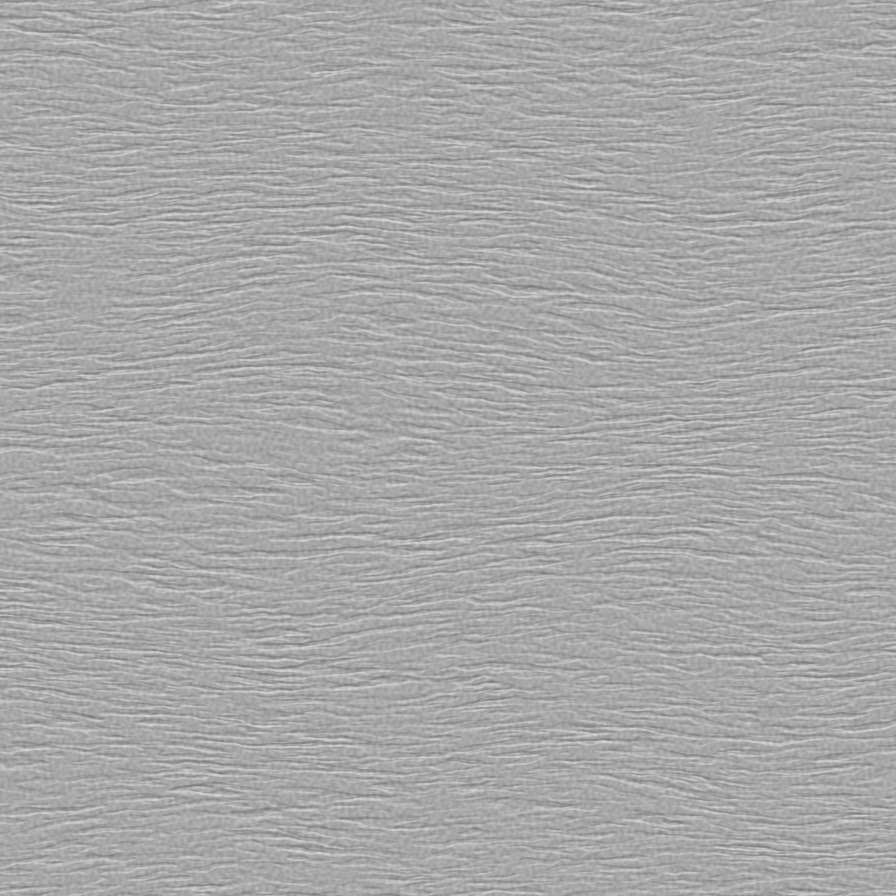
Write a Shadertoy shader that draws this texture map.

```glsl
// Embossed grey wood grain: short, nearly horizontal pores cut into a flat sheet.
// Gradient noise stretched along a warped grain direction makes the grooves;
// the height difference across a small light offset shades them as relief.

const vec3  BASE_COLOR    = vec3(0.654);
const vec2  LIGHT_STEP    = vec2(0.0003, 0.0010); // half the relief offset
const vec2  LONG_FREQ     = vec2(14.0, 122.0);    // long pores: along, across
const vec2  SHORT_FREQ    = vec2(31.0, 171.0);    // short fine pores
const float SPECKLE_FREQ  = 190.0;                // surface roughness
const float LONG_DEPTH    = 0.155;
const float SHORT_DEPTH   = 0.100;
const float SPECKLE_GAIN  = 0.085;
const float RELIEF_LIMIT  = 0.145;                // soft ceiling of the shading
const float BRIGHT_GAIN   = 1.15;                 // lit edges stand out more
const float SHADOW_GAIN   = 0.90;

// Integer hash giving a unit gradient for each lattice cell
vec2 cellGradient(ivec2 cell) {
    uvec2 c = uvec2(cell);
    uint h = c.x * 1597334u ^ c.y * 3812015u;
    h = (h ^ (h >> 15)) * 2246822u + 374761u;
    h = (h ^ (h >> 13)) * 3266489u;
    h ^= h >> 16;
    float angle = float(h & 65535u) * (6.28318 / 65536.0);
    return vec2(cos(angle), sin(angle));
}

float gradientNoise(vec2 p) {
    ivec2 cell = ivec2(floor(p));
    vec2 f = fract(p);
    vec2 w = f * f * f * (f * (f * 6.0 - 15.0) + 10.0);
    float a = dot(cellGradient(cell), f);
    float b = dot(cellGradient(cell + ivec2(1, 0)), f - vec2(1.0, 0.0));
    float c = dot(cellGradient(cell + ivec2(0, 1)), f - vec2(0.0, 1.0));
    float d = dot(cellGradient(cell + ivec2(1, 1)), f - vec2(1.0, 1.0));
    return mix(mix(a, b, w.x), mix(c, d, w.x), w.y);
}

// Bend the grain: broad cathedral arcs, gentle waves, then ragged edges
vec2 grainSpace(vec2 p) {
    float bend = 0.036 * gradientNoise(p * vec2(2.4, 5.5) + 3.7);
    bend += 0.004 * gradientNoise(p * vec2(11.0, 29.0) + 19.3);
    bend += 0.0019 * gradientNoise(p * vec2(58.0, 75.0) + 41.1);
    return vec2(p.x, p.y + bend);
}

// Depth of one set of pores, from 0 (flat) to 1 (floor of the groove)
float pores(vec2 grain, vec2 freq, float seed) {
    return smoothstep(0.0, 0.28, gradientNoise(grain * freq + seed));
}

// Height of the sheet; groups of growth rings set how deep the pores are
float sheetHeight(vec2 p) {
    vec2 grain = grainSpace(p);
    float rings = gradientNoise(grain * vec2(2.3, 14.0) + 7.9);
    float patches = gradientNoise(grain * vec2(9.0, 40.0) + 23.6);
    float longMask = clamp(0.82 + 0.9 * rings + 0.9 * patches, 0.3, 1.2);
    float shortMask = clamp(0.85 - 0.3 * rings + 0.9 * patches, 0.35, 1.2);
    return -LONG_DEPTH * longMask * pores(grain, LONG_FREQ, 11.4)
           -SHORT_DEPTH * shortMask * pores(grain, SHORT_FREQ, 57.2);
}

void mainImage(out vec4 fragColor, in vec2 fragCoord) {
    vec2 p = fragCoord / iResolution.y;

    // Light from above: upper groove walls go dark, lower walls catch light
    float relief = sheetHeight(p - LIGHT_STEP) - sheetHeight(p + LIGHT_STEP);
    relief *= relief > 0.0 ? BRIGHT_GAIN : SHADOW_GAIN;
    relief = RELIEF_LIMIT * tanh(relief / RELIEF_LIMIT);

    // Fine roughness on a turned lattice, so that no rows show
    vec2 turned = mat2(0.8, 0.6, -0.6, 0.8) * p;
    float speckle = SPECKLE_GAIN * gradientNoise(turned * SPECKLE_FREQ + 83.5);

    fragColor = vec4(clamp(BASE_COLOR + relief + speckle, 0.0, 1.0), 1.0);
}
```
